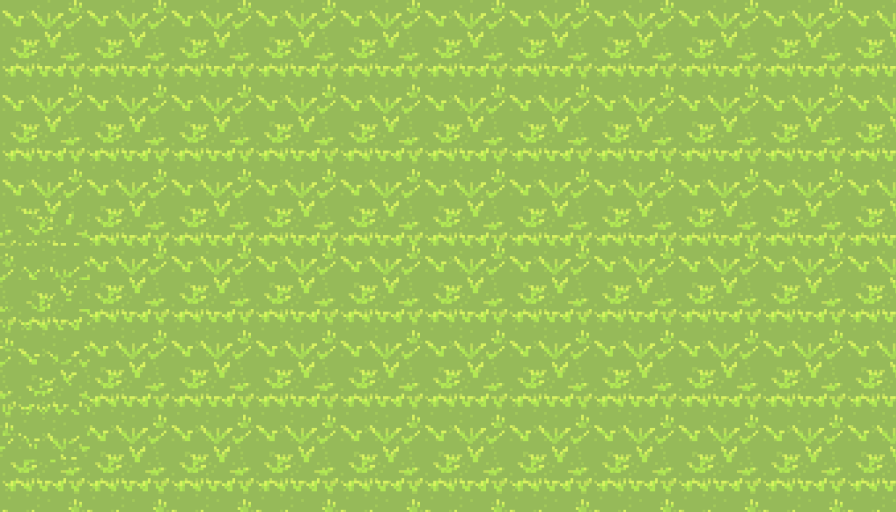
This texture is drawn by a WebGL 1 fragment shader. Its source:

```glsl
precision highp float;
// Pixel-art meadow: a repeating tile of bright grass tufts and specks on soft green.

uniform vec2 u_resolution;

const float TILES_ACROSS = 10.6;
const float TILE = 32.0;             // cells along a tile side
const float BLADE_RADIUS = 0.66;     // in cells
const float TIP_START = 0.74;        // fraction of a blade where the tip begins
const float SPECK_SHARE = 0.05;
const float SEAM_ROW = 93.0;         // below this row the tiling skips ahead
const float SEAM_SKIP = 3.0;
const vec3 WORN_PATCH = vec3(34.0, 80.0, 174.0); // right, top, bottom in cells
const vec2 WORN_SHIFT = vec2(6.0, 3.0);
const float WORN_LOSS = 0.28;

const vec3 GROUND = vec3(0.59, 0.73, 0.35);
const vec3 SPECK  = vec3(0.64, 0.79, 0.35);
const vec3 LEAF   = vec3(0.65, 0.84, 0.34);
const vec3 BRIGHT = vec3(0.70, 0.91, 0.33);
const vec3 PALE   = vec3(0.75, 0.86, 0.36);
const vec3 TIP    = vec3(0.85, 0.95, 0.38);

float hash(vec2 p) {
  vec3 q = fract(p.xyx * vec3(0.1031, 0.1030, 0.0973));
  q += dot(q, q.yzx + 33.33);
  return fract((q.x + q.y) * q.z);
}

vec2 nearer(vec2 a, vec2 b) {
  return a.x < b.x ? a : b;
}

// Distance to a blade, and the position along it from root to tip.
vec2 blade(vec2 p, vec2 tip) {
  float t = clamp(dot(p, tip) / dot(tip, tip), 0.0, 1.0);
  return vec2(length(p - tip * t), t);
}

// Three blades from one root; the tips are relative to it, y pointing down.
vec2 tuft(vec2 p, vec2 root, vec2 left, vec2 middle, vec2 right) {
  p -= root;
  return nearer(blade(p, left), nearer(blade(p, middle), blade(p, right)));
}

// Nearest blade of the whole tile.
vec2 grass(vec2 p) {
  // Upper row: sprig, wide fork, upright tuft, branch
  vec2 g = tuft(p, vec2(7.5, 9.5), vec2(-5.5, -5.0), vec2(-2.0, -1.0), vec2(0.5, -3.5));
  g = nearer(g, tuft(p, vec2(18.0, 11.0), vec2(-5.5, -6.0), vec2(0.5, -5.0), vec2(5.0, -5.5)));
  g = nearer(g, tuft(p, vec2(29.0, 5.0), vec2(-3.0, -2.0), vec2(-0.5, -4.5), vec2(2.0, -4.0)));
  g = nearer(g, tuft(p, vec2(26.0, 11.0), vec2(-1.5, -2.5), vec2(2.0, -2.5), vec2(4.5, -4.5)));
  // Middle row: bush of two tufts, sprig, low grass
  g = nearer(g, tuft(p, vec2(9.0, 22.0), vec2(-4.5, -3.5), vec2(0.5, -6.5), vec2(4.5, -2.5)));
  g = nearer(g, tuft(p, vec2(10.0, 18.5), vec2(-1.0, -3.0), vec2(1.5, -2.5), vec2(4.5, -3.0)));
  g = nearer(g, tuft(p, vec2(20.0, 17.5), vec2(-2.5, -4.5), vec2(0.5, -2.5), vec2(2.5, -4.5)));
  g = nearer(g, tuft(p, vec2(27.0, 22.5), vec2(-3.0, -1.0), vec2(-0.5, -2.0), vec2(3.0, -2.5)));
  // Lower row: five small tufts with varied tips
  for (int i = 0; i < 5; i++) {
    float n = float(i);
    float lean = hash(vec2(n, 5.0)) - 0.5;
    vec2 root = vec2(5.0 + 6.0 * n, 28.5);
    g = nearer(g, tuft(p, root, vec2(-2.8 + lean, -3.0 - lean),
                       vec2(lean * 2.0, -2.5), vec2(1.8 + lean, -3.8 + lean)));
  }
  return g;
}

vec3 cellColor(vec2 cell) {
  bool worn = cell.x < WORN_PATCH.x && cell.y > WORN_PATCH.y && cell.y < WORN_PATCH.z;
  float lost = worn ? WORN_LOSS : 0.0;
  vec2 source = cell + vec2(0.0, cell.y < SEAM_ROW ? 0.0 : SEAM_SKIP);
  if (worn) source -= WORN_SHIFT;

  vec2 local = mod(source, TILE);
  float grain = hash(local + 17.0);
  vec3 color = grain < SPECK_SHARE ? SPECK : GROUND;
  vec2 g = grass(local + 0.5);
  if (g.x < BLADE_RADIUS && hash(cell + 71.0) >= lost) {
    color = grain < 0.62 ? BRIGHT : LEAF;
    if (g.y > TIP_START) color = grain < 0.6 ? TIP : PALE;
  }
  return color;
}

void main() {
  // Square cells counted from the top left
  float cellsPerPixel = TILES_ACROSS * TILE / u_resolution.x;
  vec2 p = vec2(gl_FragCoord.x, u_resolution.y - gl_FragCoord.y) * cellsPerPixel - 0.5;

  // Blend the four nearest cells over one pixel's footprint
  vec2 cell = floor(p);
  vec2 w = clamp((fract(p) - 0.5) / min(cellsPerPixel, 1.0) + 0.5, 0.0, 1.0);
  vec3 top = mix(cellColor(cell), cellColor(cell + vec2(1.0, 0.0)), w.x);
  vec3 bottom = mix(cellColor(cell + vec2(0.0, 1.0)), cellColor(cell + 1.0), w.x);
  gl_FragColor = vec4(mix(top, bottom, w.y), 1.0);
}
```
